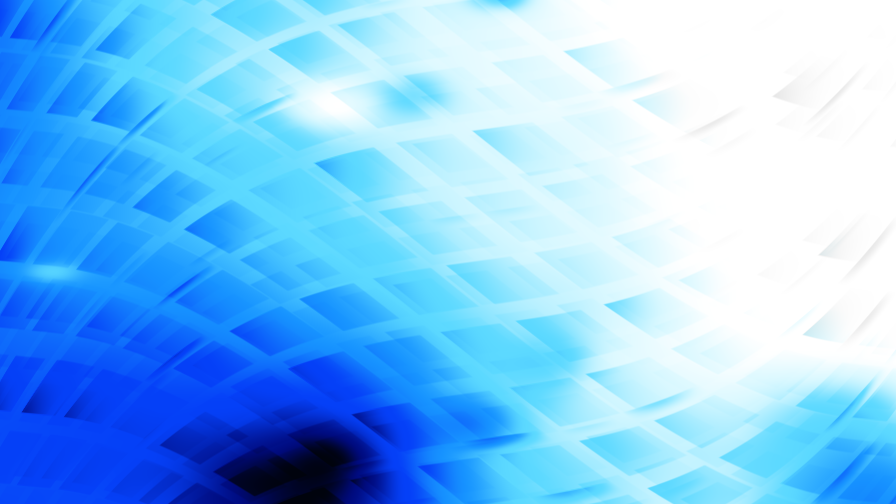
Give the GLSL for this background, as a WebGL 1 fragment shader.

```glsl
precision highp float;
// Abstract background: a woven lattice of curved translucent ribbons over a
// glow running from near-black blue, through cyan, to white. One scalar tone
// field is shaped by soft blobs and lattice tiles, then mapped to a colour ramp.

uniform vec2 u_resolution;

float hash(vec2 p) {
  p = fract(p * vec2(0.1031, 0.1137) + 0.37);
  p += dot(p, p.yx + 33.33);
  return fract((p.x + p.y) * p.x * 7.31);
}

vec2 gradient(vec2 cell) {
  float angle = 6.2832 * hash(cell);
  return vec2(cos(angle), sin(angle));
}

float gradientNoise(vec2 p) {
  vec2 i = floor(p), f = fract(p);
  vec2 s = f * f * f * (f * (f * 6.0 - 15.0) + 10.0);
  vec2 e = vec2(1.0, 0.0);
  float low = mix(dot(gradient(i), f), dot(gradient(i + e), f - e), s.x);
  float high = mix(dot(gradient(i + e.yx), f - e.yx), dot(gradient(i + 1.0), f - 1.0), s.x);
  return mix(low, high, s.y);
}

float blob(vec2 p, vec2 center, vec2 radius) {
  vec2 d = (p - center) / radius;
  return exp(-dot(d, d));
}

// Broad light and dark areas: 0 is near black, 1 and above is white.
float baseTone(vec2 p) {
  float tone = 0.41 + 0.35 * p.x + 0.2 * p.y;
  tone -= 0.54 * blob(p, vec2(0.63, 0.0), vec2(0.27, 0.28));
  tone -= 0.13 * blob(p, vec2(0.27, 0.16), vec2(0.34, 0.26));
  tone -= 0.12 * blob(p, vec2(0.67, 0.09), vec2(0.1, 0.07));
  tone -= 0.5 * blob(p, vec2(1.77, 0.0), vec2(0.24, 0.2));
  tone -= 0.12 * blob(p, vec2(1.62, 0.17), vec2(0.14, 0.09));
  tone -= 0.12 * blob(p, vec2(0.0, 0.93), vec2(0.12, 0.25));
  tone += 0.07 * blob(p, vec2(0.45, 0.87), vec2(0.25, 0.14));
  tone += 0.17 * blob(p, vec2(0.66, 0.79), vec2(0.1, 0.05));
  tone -= 0.14 * blob(p, vec2(0.82, 0.81), vec2(0.07, 0.04));
  tone -= 0.25 * blob(p, vec2(0.99, 1.01), vec2(0.06, 0.03));
  tone -= 0.16 * blob(p, vec2(0.95, 0.16), vec2(0.08, 0.05));
  tone -= 0.12 * blob(p, vec2(1.09, 0.28), vec2(0.08, 0.05));
  tone += 0.15 * blob(p, vec2(0.1, 0.46), vec2(0.06, 0.025));
  return tone + 0.06 * gradientNoise(p * vec2(3.0, 4.5) + 7.0);
}

// Lattice coordinates: x counts rising curves, y counts falling curves.
vec2 lattice(vec2 p) {
  float d = p.x - 0.95;
  float rising = 0.58 * d * d * d + 0.14 * d;
  float falling = -0.75 * smoothstep(0.1, 1.7, p.x) - 0.1 * p.x;
  return vec2((p.y - rising - 0.225) / 0.13, (p.y - falling) / 0.15);
}

vec3 ramp(float t) {
  vec3 color = mix(vec3(0.0, 0.01, 0.05), vec3(0.0, 0.04, 0.49), smoothstep(0.0, 0.13, t));
  color = mix(color, vec3(0.02, 0.25, 0.97), smoothstep(0.1, 0.34, t));
  color = mix(color, vec3(0.09, 0.58, 1.0), smoothstep(0.34, 0.57, t));
  color = mix(color, vec3(0.36, 0.85, 1.0), smoothstep(0.54, 0.74, t));
  color = mix(color, vec3(0.84, 0.97, 1.0), smoothstep(0.73, 0.92, t));
  return mix(color, vec3(1.0), smoothstep(0.88, 1.02, t));
}

void main() {
  vec2 p = gl_FragCoord.xy / u_resolution.y;
  p.x *= 1.7778 * u_resolution.y / u_resolution.x;
  float base = baseTone(p);
  float tone = base;
  float shadow = 0.0;
  float contrast = 1.0 - 0.4 * smoothstep(0.72, 0.95, base);

  // A main weave, then a much fainter and finer one behind it.
  for (int i = 0; i < 2; i++) {
    float layer = float(i);
    float scale = 1.0 + 0.43 * layer;
    float strength = contrast * (1.0 - 0.75 * layer);
    vec2 uv = lattice(p) * scale + layer * vec2(0.37, 0.61);
    vec2 cell = floor(uv), f = fract(uv);
    vec2 edge = vec2(10.0, 9.0) * scale / u_resolution.y;
    vec2 width = vec2(0.16 + 0.14 * hash(vec2(cell.x, 3.0 + layer)),
                      0.16 + 0.18 * hash(vec2(cell.y, 19.0 + layer)));
    vec2 past = smoothstep(width - edge, width + edge, f);
    vec2 top = 1.0 - smoothstep(1.0 - 2.0 * edge, vec2(1.0), f);
    vec2 inside = past * top;
    float tile = inside.x * inside.y;
    float seed = hash(cell + 41.0 * layer + 11.0);

    // Tiles darken toward their upper left corner; ribbons stay pale.
    float corner = f.x * (1.0 - 0.85 * f.y);
    tone -= strength * tile * corner * (0.05 + 0.23 * seed * seed);
    tone += strength * 0.022 * (1.0 - tile);

    // Occasional dark dashes lie along the rising ribbons.
    float dash = smoothstep(0.0, width.x, f.x) * (1.0 - past.x) * sin(3.1416 * f.y);
    tone -= strength * 0.18 * dash * step(0.86, hash(cell + 73.0));
    shadow += strength * (tile * corner * corner + 0.5 * dash) * step(0.72, seed);
  }

  // Grey folds appear only in the white part.
  vec3 color = ramp(clamp(tone, 0.0, 1.1));
  float whiteArea = smoothstep(0.98, 1.08, base) * smoothstep(1.0, 0.8, p.y);
  color *= 1.0 - 0.3 * shadow * whiteArea;
  gl_FragColor = vec4(color, 1.0);
}
```
